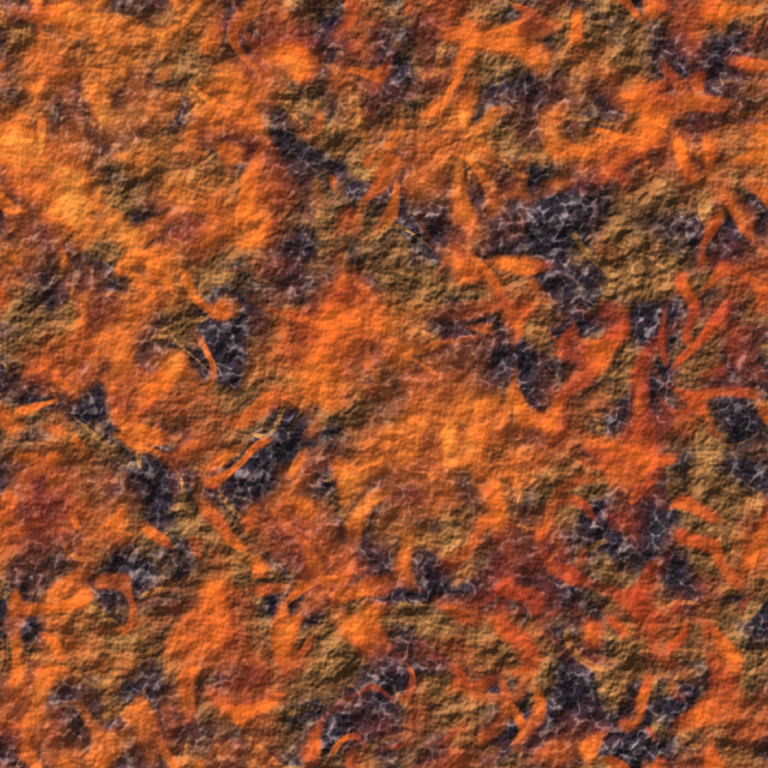
Give the GLSL for this texture, as a three.js fragment shader.

```glsl
// Tiling molten lava: curled glowing streaks over dark crackled rock and brown stone.
varying vec2 vUv;

// Colours
const vec3 ROCK_DARK = vec3(0.17, 0.14, 0.17);
const vec3 ROCK_GREY = vec3(0.42, 0.36, 0.36);
const vec3 STONE_BROWN = vec3(0.42, 0.28, 0.17);
const vec3 STONE_TAN = vec3(0.58, 0.41, 0.24);
const vec3 EMBER_RED = vec3(0.74, 0.25, 0.14);
const vec3 FLAME_ORANGE = vec3(0.97, 0.46, 0.16);
const vec3 FLAME_YELLOW = vec3(1.00, 0.64, 0.28);

// Whole repeats across the tile
const float HEAT_REPEATS = 3.0;
const float PATCH_REPEATS = 9.0;
const float STREAK_REPEATS = 6.0;
const float RELIEF_REPEATS = 22.0;
const float GRAIN_REPEATS = 46.0;
const float CRACKLE_REPEATS = 84.0;

// Strengths
const float WARP = 0.028;
const float RELIEF = 5.5;
const vec2 LIGHT_STEP = vec2(-0.0011, 0.0018);

vec2 hash2(vec2 p) {
  vec3 q = fract(p.xyx * vec3(0.1031, 0.1030, 0.0973));
  q += dot(q, q.yzx + 33.33);
  return fract((q.xx + q.yz) * q.zy);
}

float cornerSlope(vec2 cell, vec2 toPoint, float repeats, float seed) {
  return dot(hash2(mod(cell, repeats) + seed) * 2.0 - 1.0, toPoint);
}

// Wrapping gradient noise, roughly -0.8 to 0.8
float noise(vec2 uv, float repeats, float seed) {
  vec2 p = uv * repeats;
  vec2 i = floor(p);
  vec2 f = p - i;
  vec2 s = f * f * f * (f * (f * 6.0 - 15.0) + 10.0);
  vec2 e = vec2(1.0, 0.0);
  float low = mix(cornerSlope(i, f, repeats, seed),
                  cornerSlope(i + e.xy, f - e.xy, repeats, seed), s.x);
  float high = mix(cornerSlope(i + e.yx, f - e.yx, repeats, seed),
                   cornerSlope(i + e.xx, f - e.xx, repeats, seed), s.x);
  return 1.6 * mix(low, high, s.y);
}

float fbm(vec2 uv, float repeats, float seed) {
  float sum = 0.0;
  float amp = 0.7;
  for (int i = 0; i < 4; i++) {
    sum += amp * noise(uv, repeats, seed);
    repeats *= 2.0;
    seed += 17.0;
    amp *= 0.5;
  }
  return sum;
}

// Wrapping cellular noise: distance to the nearest scattered point
float cellular(vec2 uv, float repeats, float seed) {
  vec2 p = uv * repeats;
  vec2 i = floor(p);
  float nearest = 2.0;
  for (int y = -1; y <= 1; y++) {
    for (int x = -1; x <= 1; x++) {
      vec2 cell = i + vec2(float(x), float(y));
      vec2 point = cell + hash2(mod(cell, repeats) + seed);
      nearest = min(nearest, distance(p, point));
    }
  }
  return nearest;
}

vec2 warp(vec2 uv, float repeats, float amount, float seed) {
  return uv + amount * vec2(noise(uv, repeats, seed), noise(uv, repeats, seed + 31.0));
}

// Rough stone surface
float height(vec2 uv) {
  return fbm(uv, RELIEF_REPEATS, 5.0) - 0.28 * cellular(uv, GRAIN_REPEATS, 9.0);
}

// Short curled arc: a noise contour cut to pieces by a second noise
float arc(vec2 uv, float repeats, float thin, float thick, float seed) {
  float mask = smoothstep(-0.05, 0.42, noise(uv, repeats + 2.0, seed + 53.0));
  float width = mix(thin, thick, mask);
  return mask * (1.0 - smoothstep(width * 0.35, width, abs(noise(uv, repeats, seed))));
}

void main() {
  vec2 uv = vUv;
  vec2 bent = warp(warp(uv, 7.0, WARP, 101.0), 24.0, WARP * 0.22, 140.0);
  float h = height(uv);
  float relief = clamp(1.0 + RELIEF * (h - height(uv + LIGHT_STEP)), 0.45, 1.6);

  // Crackled dark rock between brown stone
  float crackle = cellular(warp(uv, 60.0, 0.008, 77.0), CRACKLE_REPEATS, 21.0);
  vec3 dark = mix(ROCK_DARK, ROCK_GREY, smoothstep(0.25, 0.8, crackle + 0.35 * h));
  float fibre = max(arc(bent, 9.0, 0.03, 0.08, 301.0), arc(bent, 13.0, 0.03, 0.08, 333.0));
  float tan_ = clamp(0.35 + 0.6 * h + 0.5 * fibre, 0.0, 1.0);
  vec3 stone = mix(STONE_BROWN, STONE_TAN, tan_);
  float stoneShare = smoothstep(-0.22, 0.22, fbm(bent, PATCH_REPEATS, 41.0) + 0.3 * fibre);
  vec3 rock = mix(dark, stone, stoneShare) * relief;

  // Diffuse embers and sharper streaks
  float heat = noise(uv, HEAT_REPEATS, 61.0);
  float ember = 0.68 * smoothstep(-0.28, 0.55, fbm(bent, PATCH_REPEATS - 1.0, 87.0) + 0.3 * heat);
  float streak = 0.0;
  for (int i = 0; i < 4; i++) {
    float k = float(i);
    vec2 swirl = warp(bent, 5.0 + k, WARP, 160.0 + 13.0 * k);
    streak = max(streak, arc(swirl, STREAK_REPEATS + 2.0 * k, 0.05, 0.19, 200.0 + 19.0 * k));
  }
  float flicker = fbm(bent, 14.0, 119.0);
  float cover = 1.0 - (1.0 - ember) * (1.0 - 0.85 * streak);
  cover *= clamp(0.92 + 0.35 * flicker + 0.25 * h, 0.0, 1.0);

  // Glow colour runs from red through orange to yellow
  float hot = 0.32 + 0.75 * heat + 0.6 * flicker + 0.32 * streak;
  vec3 glow = mix(EMBER_RED, FLAME_ORANGE, smoothstep(0.0, 0.85, hot));
  glow = mix(glow, FLAME_YELLOW, 0.75 * smoothstep(0.75, 1.3, hot) * streak);
  glow *= mix(1.0, relief, 0.35);

  gl_FragColor = vec4(mix(rock, glow, cover), 1.0);
}
```
